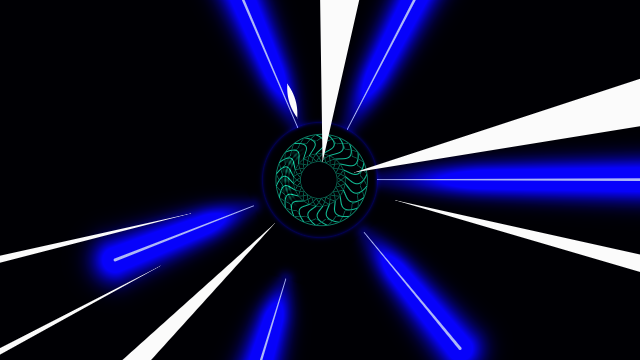
This background is drawn by a Shadertoy shader. Its source:

```glsl
const float TAU = 6.2831853;
const vec3 NIGHT = vec3(0.0, 0.0, 0.015);
const vec3 BLUE = vec3(0.03, 0.01, 1.0);
const vec3 CORE = vec3(0.68, 0.72, 0.97);
const vec3 TEAL = vec3(0.08, 0.88, 0.68);
const vec3 WHITE = vec3(0.985);

// Inner end (xy) and outer end (zw) of each ray
const vec4 BEAMS[6] = vec4[6](
    vec4(-0.062, 0.146, -0.256, 0.600), vec4(0.076, 0.141, 0.314, 0.600),
    vec4(0.160, 0.001, 1.000, 0.001), vec4(0.123, -0.146, 0.389, -0.468),
    vec4(-0.095, -0.275, -0.194, -0.600), vec4(-0.185, -0.072, -0.569, -0.222));
const vec4 SHARDS[6] = vec4[6](
    vec4(0.007, 0.049, 0.054, 0.500), vec4(0.095, 0.021, 0.889, 0.214),
    vec4(0.208, -0.056, 0.889, -0.231), vec4(-0.125, -0.120, -0.507, -0.500),
    vec4(-0.359, -0.093, -0.889, -0.220), vec4(-0.442, -0.238, -0.889, -0.476));
const float SHARD_WIDTH[6] = float[6](0.054, 0.064, 0.0235, 0.028, 0.0095, 0.008);

float pixel() { return 1.0 / iResolution.y; }

float cover(float dist) { return clamp(0.5 - dist / pixel(), 0.0, 1.0); }

float stroke(float dist, float halfWidth) { return cover(abs(dist) - halfWidth); }

// Distance to a family of spokes; turn is in cells, slope is its change per radius
float spokes(float angle, float r, float count, float turn, float slope) {
    float cell = fract(angle * count / TAU + turn) - 0.5;
    float pitch = TAU * r / count;
    return abs(cell) * pitch / sqrt(1.0 + pitch * pitch * slope * slope);
}

// Zigzag of straight struts between two radii
float struts(float angle, float r, float inner, float outer) {
    float slope = 1.0 / (outer - inner);
    float turn = (r - inner) * slope;
    float d = min(spokes(angle, r, 24.0, turn, slope), spokes(angle, r, 24.0, -turn, slope));
    return stroke(d, 0.0009) * step(inner, r) * step(r, outer);
}

vec3 wireRing(vec2 p) {
    float r = length(p - vec2(0.0046, 0.0));
    vec2 q = p - mix(vec2(-0.0035, 0.0), vec2(0.0046, 0.0), smoothstep(0.05, 0.127, r));
    r = length(q);
    float angle = atan(q.y, q.x);

    // Arched ribs between the inner band and the rim
    float s = clamp((r - 0.073) / 0.054, 0.0, 1.0);
    float arch = 0.9 * sin(s * TAU * 0.5);
    float archSlope = 52.0 * cos(s * TAU * 0.5);
    float body = step(0.073, r) * step(r, 0.127);
    float lines = stroke(spokes(angle, r, 24.0, arch, archSlope), 0.0014) * body;
    lines = max(lines, 0.65 * struts(angle, r, 0.051, 0.073));
    lines = max(lines, 0.6 * struts(angle, r, 0.108, 0.127));
    lines = max(lines, 0.7 * stroke(r - 0.127, 0.0012));
    lines = max(lines, 0.55 * stroke(r - 0.073, 0.0009));
    lines = max(lines, 0.6 * stroke(r - 0.051, 0.0009));

    // Bright blurred bands on the left side
    float side = smoothstep(0.5, 0.95, -cos(angle + 0.12));
    float band = exp(-pow((r - 0.096) / 0.013, 2.0)) * side;
    float ripple = 0.35 + 0.35 * cos(r * TAU / 0.011) + 0.3 * cos(angle * 24.0);
    return TEAL * (0.85 * lines + 0.55 * band * max(ripple, 0.0));
}

void mainImage(out vec4 fragColor, in vec2 fragCoord) {
    vec2 p = (fragCoord - 0.5 * iResolution.xy) / iResolution.y;
    float radius = length(p);

    // Glowing beams
    float glow = 0.0, core = 0.0;
    for (int i = 0; i < 6; i++) {
        vec2 axis = BEAMS[i].zw - BEAMS[i].xy;
        vec2 rel = p - BEAMS[i].xy;
        float t = clamp(dot(rel, axis) / dot(axis, axis), 0.0, 1.0);
        float d = length(rel - axis * t);
        float spread = d / mix(0.022, 0.060, sqrt(t));
        glow += mix(0.35, 1.35, smoothstep(0.0, 0.35, t)) * exp(-spread * spread);
        core = max(core, stroke(d, mix(0.0011, 0.0042, t)));
    }
    glow *= smoothstep(0.148, 0.168, radius);
    vec3 color = NIGHT + BLUE * min(glow, 0.97);
    color = mix(color, CORE, core);

    // Dark hub with a faint rim, then the wire ring
    color += BLUE * 0.3 * exp(-abs(radius - 0.160) / 0.004);
    color += wireRing(p);

    // White shards widening outward
    float white = 0.0;
    for (int i = 0; i < 6; i++) {
        vec2 axis = SHARDS[i].zw - SHARDS[i].xy;
        vec2 dir = normalize(axis);
        vec2 rel = p - SHARDS[i].xy;
        float t = dot(rel, dir) / length(axis);
        float across = abs(rel.x * dir.y - rel.y * dir.x);
        white = max(white, cover(across - SHARD_WIDTH[i] * t) * step(0.0, t));
    }

    // Small tilted sliver
    vec2 tilt = normalize(vec2(0.28, -0.96));
    vec2 rel = p - vec2(-0.077, 0.220);
    float along = dot(rel, tilt) / 0.049;
    float across = abs(rel.x * tilt.y - rel.y * tilt.x);
    white = max(white, cover(across - 0.009 * (1.0 - along * along)));

    fragColor = vec4(mix(color, WHITE, white), 1.0);
}
```
